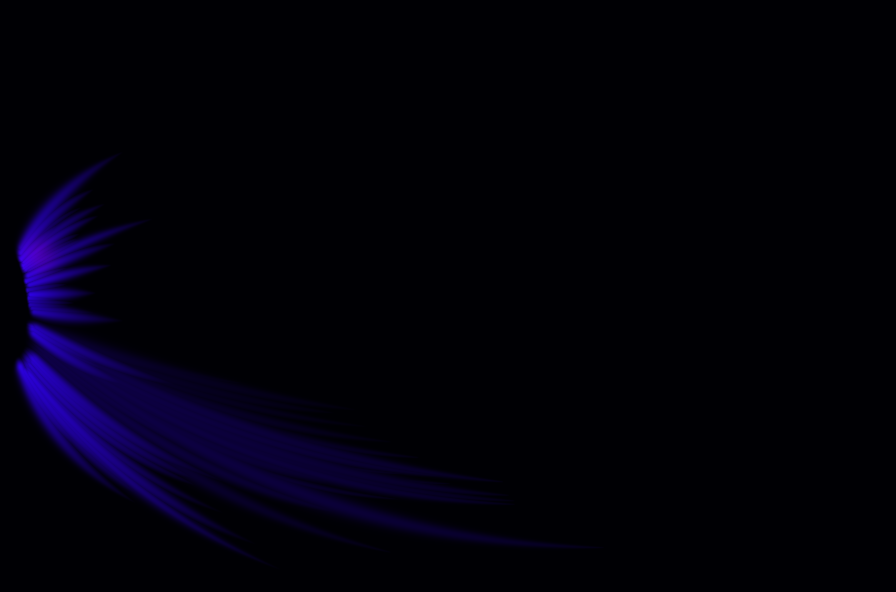
Give the GLSL for this background, as a Shadertoy shader.

```glsl
// Blue feathered streaks fanning from a small hub at the left edge on near-black.
// Each streak is a tapered parabolic blade; fans of blades are interpolated
// between two guide blades, with lengths and widths varied by a hash.

const vec3 BACKGROUND = vec3(0.0, 0.0, 0.016);
const vec3 BLUE = vec3(0.2, 0.0, 1.0);
const vec3 VIOLET = vec3(0.42, 0.0, 1.05);

struct Blade {
    vec2 root;
    vec2 tip;
    float bow;   // sideways bulge at mid-length, positive to the left
};

float hash(float n) {
    return fract(sin(n * 127.1) * 43758.5453);
}

// Light of one curved blade, pointed at both ends.
float bladeLight(vec2 p, Blade b, float width, float fade) {
    vec2 chord = b.tip - b.root;
    float len = length(chord);
    vec2 dir = chord / len;
    vec2 rel = p - b.root;
    float t = dot(rel, dir) / len;
    if (t <= 0.0 || t >= 1.0) return 0.0;
    float side = dot(rel, vec2(-dir.y, dir.x)) - 4.0 * b.bow * t * (1.0 - t);
    float halfWidth = width * sqrt(t) * (1.0 - t) + 0.0012;
    float body = exp(-side * side / (halfWidth * halfWidth));
    return body * smoothstep(0.0, 0.07, t) * pow(1.0 - t, fade);
}

// Brightest of several blades spread between two full-length guides.
float fan(vec2 p, Blade a, Blade b, int count, float width, float fade,
          float shortest, float seed) {
    float light = 0.0;
    for (int i = 0; i < count; i++) {
        float f = float(i) / float(count - 1);
        float id = float(i) + seed;
        bool guide = i == 0 || i == count - 1;
        float size = guide ? 1.0 : mix(shortest, 0.95, hash(id));
        vec2 root = mix(a.root, b.root, f);
        vec2 tip = mix(root, mix(a.tip, b.tip, f), size);
        Blade streak = Blade(root, tip, mix(a.bow, b.bow, f) * size);
        float w = width * mix(0.65, 1.1, hash(id + 31.7));
        float gain = mix(0.72, 1.0, hash(id + 63.1));
        light = max(light, gain * bladeLight(p, streak, w, fade));
    }
    return light;
}

void mainImage(out vec4 fragColor, in vec2 fragCoord) {
    vec2 p = fragCoord / iResolution.y;

    // Guides, from the top of the burst round to the bottom
    Blade crest  = Blade(vec2(0.028, 0.565), vec2(0.207, 0.743), 0.020);
    Blade spike  = Blade(vec2(0.036, 0.536), vec2(0.257, 0.630), 0.008);
    Blade level  = Blade(vec2(0.043, 0.502), vec2(0.162, 0.505), 0.0);
    Blade dip    = Blade(vec2(0.047, 0.475), vec2(0.208, 0.458), -0.002);
    Blade inner  = Blade(vec2(0.043, 0.457), vec2(0.340, 0.340), -0.014);
    Blade innerLow = Blade(vec2(0.043, 0.448), vec2(0.280, 0.330), -0.016);
    Blade shortTail = Blade(vec2(0.043, 0.457), vec2(0.600, 0.308), -0.020);
    Blade midTail   = Blade(vec2(0.043, 0.450), vec2(0.850, 0.186), -0.048);
    Blade longTail  = Blade(vec2(0.043, 0.445), vec2(1.020, 0.075), -0.095);
    Blade lowTail   = Blade(vec2(0.040, 0.427), vec2(0.660, 0.067), -0.055);
    Blade sweep  = Blade(vec2(0.040, 0.415), vec2(0.400, 0.180), -0.030);
    Blade keel   = Blade(vec2(0.028, 0.393), vec2(0.474, 0.038), -0.042);
    Blade outer  = Blade(vec2(0.027, 0.398), vec2(0.230, 0.150), -0.030);

    // Short bright burst around the hub
    float burst = fan(p, crest, spike, 10, 0.030, 0.75, 0.45, 3.0);
    burst = max(burst, fan(p, spike, level, 6, 0.026, 0.8, 0.45, 17.0));
    burst = max(burst, fan(p, level, dip, 6, 0.024, 0.9, 0.5, 29.0));
    burst = max(burst, fan(p, inner, innerLow, 5, 0.030, 1.0, 0.6, 41.0));

    // Bright lower sweep
    float lower = fan(p, sweep, keel, 9, 0.036, 0.9, 0.55, 53.0);
    lower = max(lower, fan(p, keel, outer, 8, 0.030, 0.85, 0.6, 67.0));

    // Long dim tails reaching to the right
    float tails = 0.75 * fan(p, shortTail, midTail, 7, 0.034, 0.5, 0.5, 79.0);
    tails = max(tails, fan(p, midTail, longTail, 9, 0.046, 0.35, 0.6, 97.0));
    tails = max(tails, fan(p, longTail, lowTail, 8, 0.040, 0.4, 0.65, 113.0));

    float light = max(max(0.95 * burst, 0.92 * lower), 0.28 * tails);

    // Violet heart near the upper roots
    vec2 heart = (p - vec2(0.068, 0.570)) / 0.032;
    vec3 tint = mix(BLUE, VIOLET, exp(-dot(heart, heart)));

    fragColor = vec4(BACKGROUND + tint * light, 1.0);
}
```
